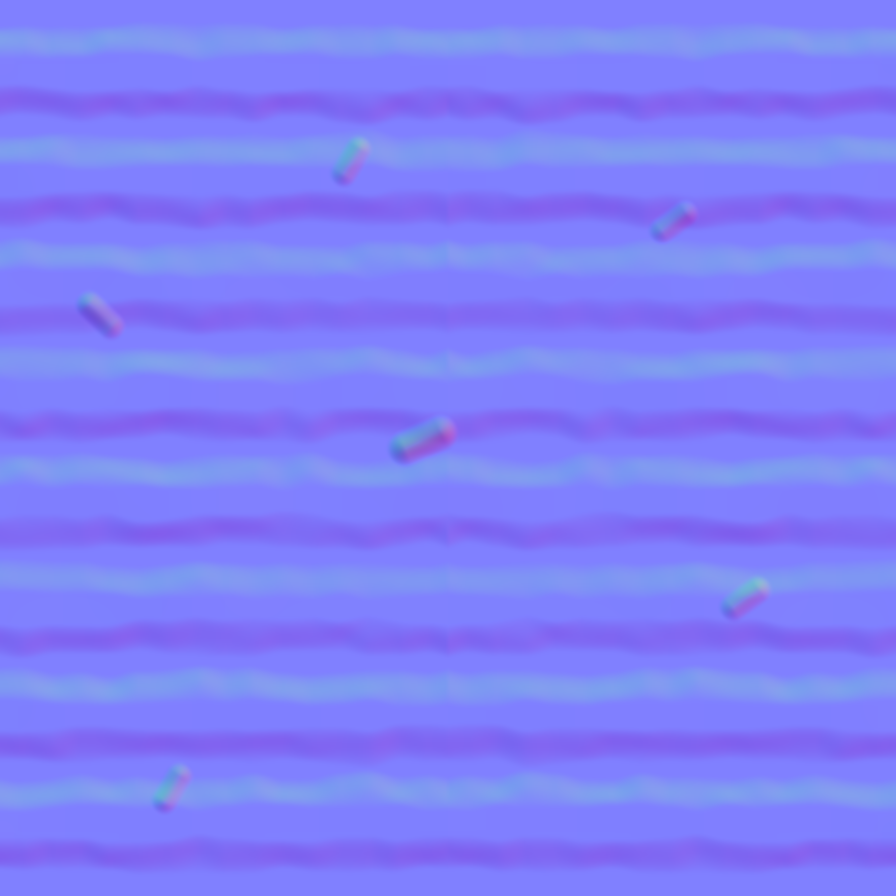
Reproduce this texture map procedurally as a Shadertoy shader.

```glsl
#define RIDGES_PER_HALF 4.0
#define RIDGE_PITCH 0.1195
#define RIDGE_HALF_WIDTH 0.039
#define EDGE_SOFTNESS 0.019
#define WOBBLE 0.016
#define RELIEF 0.0052
#define FLECKS 6
#define FLECK_RADIUS 0.021
#define FLECK_HALF_LENGTH 0.021
#define FLECK_HEIGHT 0.9
#define SAMPLE_STEP 0.003

float hash(vec2 p) {
    return fract(sin(dot(p, vec2(12.9898, 78.233))) * 43758.5453);
}

float valueNoise(vec2 p) {
    vec2 cell = floor(p), f = fract(p);
    f = f * f * (3.0 - 2.0 * f);
    float low = mix(hash(cell), hash(cell + vec2(1, 0)), f.x);
    float high = mix(hash(cell + vec2(0, 1)), hash(cell + vec2(1, 1)), f.x);
    return mix(low, high, f.y);
}

float segmentDistance(vec2 p, vec2 halfAxis) {
    float t = clamp(dot(p, halfAxis) / dot(halfAxis, halfAxis), -1.0, 1.0);
    return length(p - halfAxis * t);
}

// Horizontal ridges with ragged edges, mirrored about both centre lines
float ridgeHeight(vec2 uv) {
    vec2 q = abs(uv - 0.5);
    float row = min(floor(q.y / RIDGE_PITCH), RIDGES_PER_HALF - 1.0);
    float d = abs(q.y - (row + 0.5) * RIDGE_PITCH);

    float broad = valueNoise(q * vec2(13.0, 17.0) + 3.7) - 0.5;
    float fine = valueNoise(q * vec2(31.0, 26.0) + 19.3) - 0.5;
    float edge = RIDGE_HALF_WIDTH - 0.005 + WOBBLE * (0.65 * broad + 0.5 * fine);
    float wear = 0.8 + 0.4 * valueNoise(q * 7.0 + 41.0);
    return wear * (1.0 - smoothstep(edge - EDGE_SOFTNESS, edge + EDGE_SOFTNESS, d));
}

// Short raised capsules stepping across the tile from top to bottom
float fleckHeight(vec2 uv) {
    float height = 0.0;
    for (int k = 0; k < FLECKS; k++) {
        float i = float(k);
        vec2 centre = vec2(fract(0.392 + 0.36 * i), 0.82 - 0.05 * i - 0.018 * i * i);
        float fromMiddle = i - 2.5;
        float lean = 0.4 + 0.1 * fromMiddle * fromMiddle;
        lean *= centre.x < 0.15 ? -1.8 : 1.0;
        float size = 0.75 + 0.25 * exp(-2.0 * (i - 3.0) * (i - 3.0));

        vec2 halfAxis = FLECK_HALF_LENGTH * size * vec2(cos(lean), sin(lean));
        float d = segmentDistance(uv - centre, halfAxis);
        height = max(height, size * size * (1.0 - smoothstep(0.0, FLECK_RADIUS * size, d)));
    }
    return height;
}

float surfaceHeight(vec2 uv) {
    return ridgeHeight(uv) + FLECK_HEIGHT * fleckHeight(uv);
}

void mainImage(out vec4 fragColor, in vec2 fragCoord) {
    vec2 uv = fragCoord / iResolution.xy;

    // Slope by central differences
    vec2 e = vec2(SAMPLE_STEP, 0.0);
    vec2 gradient = vec2(surfaceHeight(uv + e.xy) - surfaceHeight(uv - e.xy),
                         surfaceHeight(uv + e.yx) - surfaceHeight(uv - e.yx)) / (2.0 * SAMPLE_STEP);
    vec2 tilt = -RELIEF * gradient;

    // Softened normal encoding: steeper and rougher areas lose depth
    float depth = 1.0 - 0.27 * length(tilt) - 0.14 * fleckHeight(uv);
    fragColor = vec4(0.5 + 0.5 * tilt, depth, 1.0);
}
```
